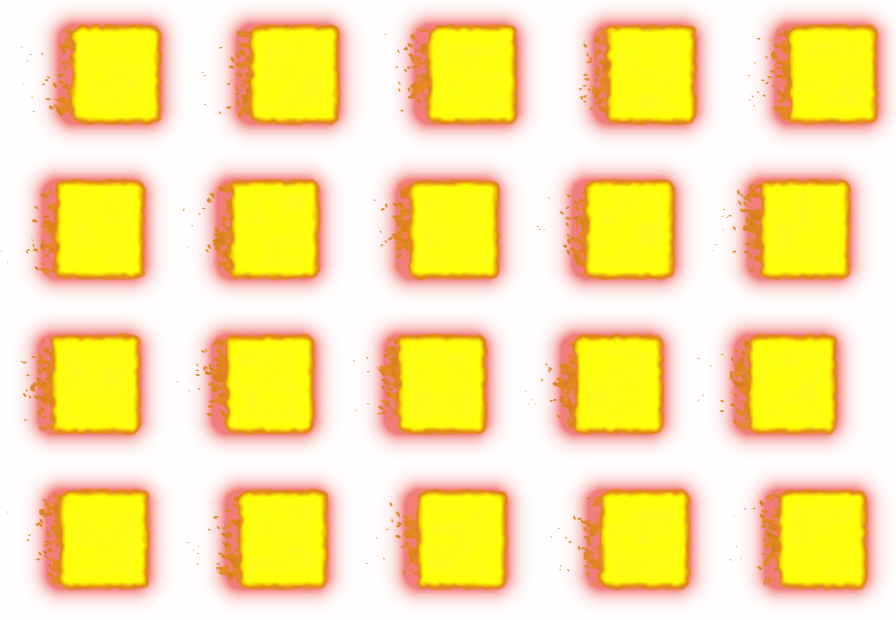
Write a Shadertoy shader that draws this pattern.

```glsl
// Grid of glowing yellow blocks, five across and four down, each crumbling on its left side.
// Rounded-box distances shade core, scorched rim and halo; value noise tears the left
// edge, and a loop scatters hashed embers that shrink as they drift away.

const vec2 GRID = vec2(5.0, 4.0);
const vec2 HALF_SIZE = vec2(0.30, 0.32);   // block half size, in row heights
const float CORNER = 0.06;
const int EMBERS = 24;

const vec3 PAPER = vec3(1.0, 0.995, 0.995);
const vec3 HALO_ABSORB = vec3(0.05, 0.50, 0.51);
const vec3 CORE = vec3(1.0, 1.0, 0.04);
const vec3 GOLD = vec3(0.95, 0.78, 0.03);
const vec3 ORANGE = vec3(0.91, 0.55, 0.12);
const vec3 OCHRE = vec3(0.83, 0.50, 0.07);

vec3 hash3(vec2 p) {
    vec3 q = fract(vec3(p.xyx) * vec3(0.1031, 0.1030, 0.0973));
    q += dot(q, q.yxz + 33.33);
    return fract((q.xxy + q.yzz) * q.zyx);
}

float noise(vec2 p) {
    vec2 i = floor(p), f = fract(p);
    f = f * f * (3.0 - 2.0 * f);
    float low = mix(hash3(i).x, hash3(i + vec2(1, 0)).x, f.x);
    float high = mix(hash3(i + vec2(0, 1)).x, hash3(i + vec2(1, 1)).x, f.x);
    return mix(low, high, f.y);
}

float roundBox(vec2 p, vec2 halfSize, float radius) {
    vec2 q = abs(p) - halfSize + radius;
    return length(max(q, 0.0)) + min(max(q.x, q.y), 0.0) - radius;
}

float cover(float d, float soft) {
    return 1.0 - smoothstep(-soft, soft, d);
}

// Ragged sheet hanging off the left side, denser around one clump
float tatters(vec2 p, vec2 seed, float clumpY) {
    float reach = (-0.26 - p.x) / 0.17;
    float n = noise(vec2(p.x * 22.0 + p.y * 9.0, p.y * 27.0) + seed);
    n = 0.7 * n + 0.3 * noise(p * 55.0 + seed);
    float clump = exp(-pow((p.y - clumpY) / 0.09, 2.0));
    float amount = smoothstep(0.0, 0.14, n + 0.17 * clump - mix(0.32, 0.95, reach));
    return amount * smoothstep(-0.2, 0.1, reach) * cover(abs(p.y) - 0.29, 0.02);
}

// Tilted specks scattered beyond the left edge
float embers(vec2 p, vec2 id, float clumpY, float soft) {
    float amount = 0.0;
    for (int i = 0; i < EMBERS; i++) {
        vec2 key = id * 17.0 + vec2(float(i) * 3.7, float(i) * 1.9) + 5.0;
        vec3 h = hash3(key), k = hash3(key + 71.3);
        float away = 0.30 * h.x * h.x * h.x + 0.06 * h.z;
        float y = mix(mix(-0.27, 0.28, h.y), clumpY, 0.45 * k.z);
        vec2 q = p - vec2(-HALF_SIZE.x - away, y);
        float tilt = mix(-1.3, 0.5, k.x);
        float c = cos(tilt), s = sin(tilt);
        q = vec2(c * q.x + s * q.y, c * q.y - s * q.x);
        float radius = mix(0.023, 0.005, smoothstep(0.0, 0.26, away)) * mix(0.6, 1.1, k.y);
        float d = (length(q * vec2(1.0, 1.9)) - radius) * 0.65;
        amount = max(amount, cover(d, soft * 0.7));
    }
    return amount;
}

vec3 block(vec2 p, vec2 id, float soft) {
    vec2 seed = floor(hash3(id + 3.0).xy * 90.0);
    float clumpY = mix(-0.2, 0.16, hash3(id + 11.0).z);
    float left = smoothstep(-0.20, -0.30, p.x);

    // Halo, stretched toward the crumbling side
    float haloDist = max(roundBox(p + vec2(0.03, 0.0), HALF_SIZE + vec2(0.03, 0.0), 0.1), 0.0);
    float halo = exp(-haloDist / 0.06 - pow(haloDist / 0.14, 2.0));
    vec3 color = PAPER - HALO_ABSORB * halo;

    // Loose material
    float loose = max(tatters(p, seed, clumpY), embers(p, id, clumpY, soft));
    vec3 looseColor = mix(OCHRE, ORANGE, noise(p * 30.0 + seed));
    color = mix(color, looseColor, loose * 0.92);

    // Wavering body: scorched rim, gold band, bright core
    float wobble = noise(p * 24.0 + seed) - 0.5;
    float d = roundBox(p, HALF_SIZE, CORNER) + 0.016 * wobble;
    d += left * 0.05 * noise(vec2(p.x * 12.0, p.y * 17.0) + seed + 40.0);
    vec3 rim = mix(ORANGE, OCHRE, 0.6 * noise(p * 19.0 + seed + 9.0));
    vec3 body = mix(rim, GOLD, smoothstep(-0.010, -0.034, d));
    body = mix(body, CORE, smoothstep(-0.024, -0.050 - 0.025 * left, d));
    float mottle = noise(p * vec2(9.0, 13.0) + seed);
    body += vec3(0.0, -0.02, 0.07) * mottle * smoothstep(-0.05, -0.12, d);
    return mix(color, body, cover(d, max(soft, 0.009)));
}

void mainImage(out vec4 fragColor, in vec2 fragCoord) {
    // Unit: one row height; rows count downward from the top
    float unit = GRID.y / iResolution.y;
    float width = iResolution.x * unit;
    float down = GRID.y - fragCoord.y * unit + 0.02;
    float row = clamp(floor(down), 0.0, GRID.y - 1.0);

    // Each row sways sideways and has its own column pitch
    float pitch = width / GRID.x - 0.015 * mod(row, 3.0);
    float sway = 0.056 + 0.098 * cos(1.5708 * row + 0.39);
    float across = (fragCoord.x * unit - 0.5 * width - sway) / pitch + 0.5 * (GRID.x - 1.0);
    float column = clamp(floor(across + 0.54), 0.0, GRID.x - 1.0);

    vec2 id = vec2(column, row);
    vec2 p = vec2((across - column) * pitch, row + 0.5 - down);
    p.x -= 0.03 * (hash3(id + 29.0).x - 0.5);
    fragColor = vec4(clamp(block(p, id, unit), 0.0, 1.0), 1.0);
}
```
